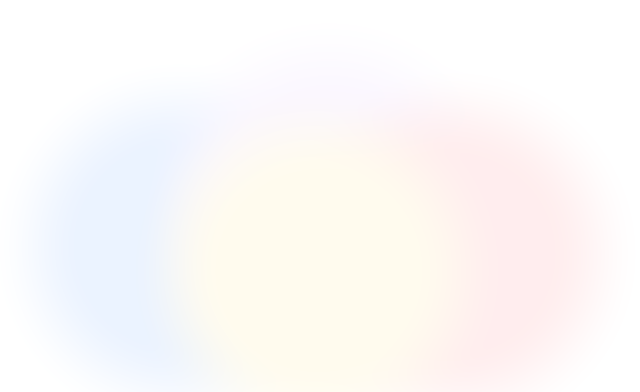
Write a WebGL 2 fragment shader that draws this background.

```glsl
#version 300 es
precision highp float;
// Four pale, heavily blurred discs (blue, violet, rose, cream) overlap on white.
// Each disc is a distance function with a wide soft edge, layered back to front.
// Lengths are in canvas heights, with x measured from the centre line.

#define DISC_RADIUS 0.362
#define EDGE_BLUR   0.125
#define BLUE   vec3(0.920, 0.951, 1.000)
#define VIOLET vec3(0.982, 0.966, 1.000)
#define ROSE   vec3(1.000, 0.930, 0.932)
#define CREAM  vec3(1.000, 0.985, 0.934)

uniform vec2 u_resolution;
out vec4 fragColor;

// Coverage of a blurred disc: 1 inside, 0 outside, one half on its rim.
float softDisc(vec2 point, vec2 center) {
    float rimDistance = length(point - center) - DISC_RADIUS;
    return 1.0 - smoothstep(-EDGE_BLUR, EDGE_BLUR, rimDistance);
}

void main() {
    vec2 point = gl_FragCoord.xy / u_resolution.y;
    point.x -= 0.5 * u_resolution.x / u_resolution.y;

    // Back to front
    vec3 color = vec3(1.0);
    color = mix(color, BLUE,   softDisc(point, vec2(-0.360, 0.372)));
    color = mix(color, VIOLET, softDisc(point, vec2( 0.023, 0.490)));
    color = mix(color, ROSE,   softDisc(point, vec2( 0.343, 0.351)));
    color = mix(color, CREAM,  softDisc(point, vec2(-0.009, 0.309)));

    fragColor = vec4(color, 1.0);
}
```
